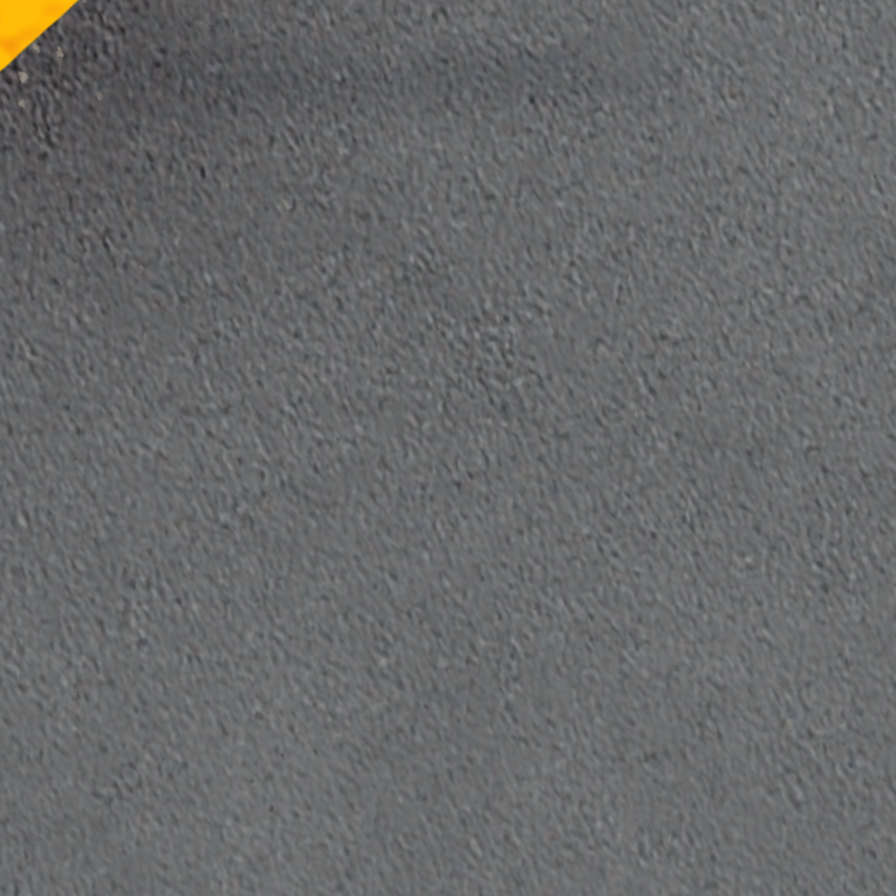
Give the GLSL for this texture, as a Shadertoy shader.

```glsl
const vec3 ASPHALT = vec3(0.424, 0.431, 0.436);
const vec3 DARK_ASPHALT = vec3(0.262, 0.245, 0.255);
const vec3 PAINT = vec3(1.00, 0.74, 0.03);
const vec3 PAINT_WORN = vec3(0.96, 0.58, 0.04);
const vec3 PALE_STONE = vec3(0.61, 0.58, 0.54);
const vec3 PIT = vec3(0.25, 0.24, 0.25);

const vec2 GRAIN_ACROSS = vec2(0.91, 0.42);
const vec2 GRAIN_SCALE = vec2(130.0, 80.0);  // cells across and along a grain
const vec2 LIGHT_STEP = vec2(0.60, 0.10);    // relief offset in grain cells
const float GRAIN_CONTRAST = 0.084;
const float FINE_CONTRAST = 0.046;
const float DARK_FLECK = 0.076;
const float LIGHT_FLECK = 0.060;
const float TINT_CONTRAST = 0.026;
const float CORNER_FALLOFF = 4.0;
const float SPECK_CELLS = 48.0;
const float SPECK_CHANCE = 0.014;
const float SPECK_SOFTNESS = 0.0030;
const float EDGE_SOFTNESS = 0.0020;

uint mixBits(uint n) {
    n = (n ^ (n >> 16)) * 0x7feb352dU;
    n = (n ^ (n >> 15)) * 0x846ca68bU;
    return n ^ (n >> 16);
}

vec2 hash2(vec2 cell) {
    uvec2 c = uvec2(ivec2(cell));
    uint h = mixBits(c.x + mixBits(c.y + 101U));
    return vec2(h & 0xffffU, h >> 16) / 65535.0;
}

float cornerSlope(vec2 cell, vec2 corner, vec2 f) {
    return dot(hash2(cell + corner) * 2.0 - 1.0, f - corner);
}

// Gradient noise, roughly -0.7 to 0.7
float noise(vec2 p) {
    vec2 i = floor(p), f = p - i;
    vec2 u = f * f * f * (f * (f * 6.0 - 15.0) + 10.0);
    float low = mix(cornerSlope(i, vec2(0, 0), f), cornerSlope(i, vec2(1, 0), f), u.x);
    float high = mix(cornerSlope(i, vec2(0, 1), f), cornerSlope(i, vec2(1, 1), f), u.x);
    return mix(low, high, u.y);
}

float segmentDistance(vec2 p, vec2 a, vec2 b) {
    vec2 ab = b - a;
    return length(p - a - ab * clamp(dot(p - a, ab) / dot(ab, ab), 0.0, 1.0));
}

vec2 grainSpace(vec2 p) {
    return vec2(dot(p, GRAIN_ACROSS), dot(p, vec2(-GRAIN_ACROSS.y, GRAIN_ACROSS.x)));
}

// Scattered stones and pits: x is pale coverage, y is dark coverage
vec2 specks(vec2 uv, float gravel) {
    vec2 p = uv * SPECK_CELLS, home = floor(p), cover = vec2(0.0);
    float soft = SPECK_SOFTNESS * SPECK_CELLS;
    for (int y = -1; y <= 1; y++)
    for (int x = -1; x <= 1; x++) {
        vec2 cell = home + vec2(x, y);
        vec2 place = hash2(cell + 300.0), kind = hash2(cell + 700.0);
        vec2 d = grainSpace(p - cell - place) * vec2(1.4, 0.8);
        float radius = mix(0.08, 0.20, kind.y * kind.y) + 0.10 * gravel;
        float shape = length(d) + 0.22 * noise(p * 4.0);
        float mask = 1.0 - smoothstep(radius - soft, radius + soft, shape);
        float chance = SPECK_CHANCE + 0.10 * gravel;
        cover.x = max(cover.x, mask * step(kind.x, chance) * mix(0.45, 0.9, gravel));
        cover.y = max(cover.y, mask * step(1.0 - chance * 1.8, kind.x) * 0.55);
    }
    return cover;
}

void mainImage(out vec4 fragColor, in vec2 fragCoord) {
    vec2 uv = fragCoord / iResolution.xy;
    float cornerDistance = length(uv - vec2(0.0, 1.0));
    float gravel = 1.0 - smoothstep(0.11, 0.20, cornerDistance + 0.08 * noise(uv * 14.0));

    // Broad shading and the faint shadow near the top
    vec3 color = mix(DARK_ASPHALT, ASPHALT, 1.0 - exp(-CORNER_FALLOFF * cornerDistance));
    float band = exp(-pow((uv.y - 0.91) / 0.035, 2.0));
    band *= smoothstep(0.08, 0.22, uv.x) * (1.0 - smoothstep(0.55, 0.95, uv.x));
    color -= 0.036 * band * vec3(1.1, 1.0, 0.85);
    color += 0.024 * noise(uv * 5.0 + 40.0) + 0.024 * noise(uv * 21.0 + 9.0);
    color += 0.026 * noise(uv * 47.0 + 330.0);

    // Uneven roughness with a worn diagonal patch
    float scar = segmentDistance(uv, vec2(0.48, 0.69), vec2(0.60, 0.53));
    scar = 1.0 - smoothstep(0.01, 0.055, scar + 0.06 * noise(uv * 22.0 + 60.0));
    float roughness = 0.95 + 0.5 * noise(uv * 9.0 + 20.0) + 0.9 * noise(uv * 29.0 + 80.0);
    roughness *= mix(0.80, 1.10, smoothstep(0.0, 0.6, uv.y));
    roughness = max(roughness, 0.3) + 0.5 * scar + 0.7 * gravel;
    color -= 0.014 * scar;

    // Short slanted grains lit from one side
    vec2 g = grainSpace(uv) * GRAIN_SCALE;
    float relief = noise(g) - noise(g + LIGHT_STEP);
    float fine = noise(g * vec2(1.4, 1.6) + 150.0);
    float grain = GRAIN_CONTRAST * relief + FINE_CONTRAST * fine;

    // Soft dark gaps and bright facets
    vec2 f = g * vec2(0.92, 0.95) + 500.0;
    float gap = smoothstep(0.02, 0.54, noise(f));
    float facet = smoothstep(0.03, 0.54, noise(f + vec2(0.7, 0.2) + 260.0));
    grain += LIGHT_FLECK * facet - DARK_FLECK * gap;
    color += roughness * grain;

    // Weak green, violet and warm casts
    float greenCast = noise(uv * 66.0 + 230.0), warmCast = noise(uv * 52.0 + 410.0);
    color += TINT_CONTRAST * (greenCast * vec3(-0.7, 0.6, 0.1) + warmCast * vec3(0.7, 0.0, -0.8));

    // Loose stones and pits
    vec2 cover = specks(uv, gravel);
    color = mix(color, PIT, cover.y);
    color = mix(color, PALE_STONE + 0.12 * relief, cover.x);

    // Painted corner
    float edge = dot(uv - vec2(0.0, 0.92), vec2(-0.673, 0.740)) + 0.002 * noise(uv * 30.0);
    vec3 paint = mix(PAINT, PAINT_WORN, smoothstep(-0.1, 0.5, noise(uv * 35.0 + 15.0)));
    color = mix(color, paint, smoothstep(-EDGE_SOFTNESS, EDGE_SOFTNESS, edge));

    fragColor = vec4(clamp(color, 0.0, 1.0), 1.0);
}
```
